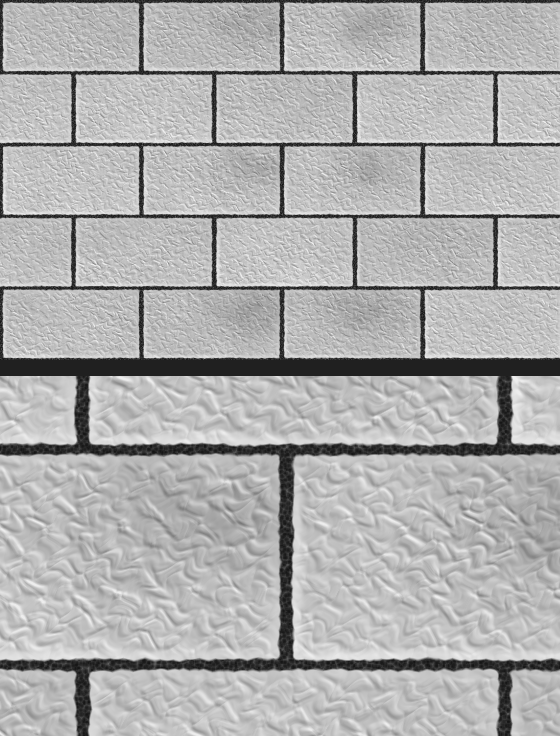
Top: the whole. Bottom: its middle third, enlarged.
This texture is drawn by a Shadertoy shader. Its source:

```glsl
// Running bond of pale grey embossed concrete blocks with thin dark mortar joints.

vec2 hash2(vec2 p) {
    vec3 q = fract(p.xyx * vec3(0.1031, 0.1030, 0.0973));
    q += dot(q, q.yzx + 33.33);
    return fract((q.xx + q.yz) * q.zy);
}

// Cellular noise: distance to the nearest scattered point
float cellular(vec2 p) {
    vec2 cell = floor(p), f = fract(p);
    float nearest = 4.0;
    for (int y = -1; y <= 1; y++)
        for (int x = -1; x <= 1; x++) {
            vec2 o = vec2(x, y);
            vec2 r = o + hash2(cell + o + 50.0) - f;
            nearest = min(nearest, dot(r, r));
        }
    return sqrt(nearest);
}

// Layered sines for broad mottling, about -1 to 1
float mottle(vec2 p) {
    float sum = 0.0, amp = 0.5;
    for (int i = 0; i < 4; i++) {
        sum += amp * sin(p.x + 1.7 * sin(p.y * 0.8)) * cos(p.y + 1.3 * sin(p.x * 0.7));
        p = mat2(1.2, 1.5, -1.5, 1.2) * p + 3.1;
        amp *= 0.6;
    }
    return sum;
}

// Pitted surface: wormy flat-topped bumps plus a finer grain
float surfaceHeight(vec2 p) {
    vec2 warped = p + 0.004 * sin(p.yx * vec2(210.0, 170.0) + 2.0 * sin(p * 95.0));
    return smoothstep(0.2, 0.7, cellular(warped * vec2(62.0, 78.0)))
         + 0.45 * cellular(warped * 135.0 + 7.0);
}

void mainImage(out vec4 fragColor, in vec2 fragCoord) {
    vec2 p = fragCoord / iResolution.y;
    float pixel = 1.0 / iResolution.y;

    // Block layout, rows counted from the top
    vec2 size = vec2(0.3907, 0.1993);
    vec2 grid = vec2(p.x - 0.002, 0.997 - p.y) / size;
    float odd = mod(floor(grid.y), 2.0);
    grid.x -= 0.518 * odd;
    vec2 id = floor(grid), local = fract(grid);
    vec2 tone = hash2(id + 11.0);

    // Rounded block outline with a ragged edge
    vec2 center = (local - 0.5) * size;
    vec2 q = abs(center) - 0.5 * size + vec2(0.0062, 0.0048) + 0.004;
    float dist = length(max(q, 0.0)) + min(max(q.x, q.y), 0.0) - 0.004;
    dist += 0.003 * (cellular(p * 95.0) - 0.5) + 0.0006 * sin(p.x * 41.0 + 3.0 * sin(p.y * 37.0));

    // Relief lit from the lower left, smoother along the rim
    float rim = smoothstep(-0.014, -0.003, dist);
    float relief = surfaceHeight(p) - surfaceHeight(p - vec2(0.0017, 0.0023));
    float patchy = 0.85 + 0.35 * mottle(p * 17.0 + tone * 9.0);
    float shade = 0.745 + 0.05 * (tone.x - 0.5) + 0.2 * relief * patchy * (1.0 - 0.65 * rim);
    shade += 0.025 * mottle(p * 22.0 + 4.0) + 0.03 * (local.y - 0.5);

    // Bright worn rim, strongest at the left and bottom
    float facing = smoothstep(-0.3, 0.5, dot(center / size, vec2(-0.7, 0.8)));
    shade += rim * (0.035 + 0.075 * facing);

    // Soft damp stains on the middle blocks of alternate rows
    float stained = (1.0 - odd) * (1.0 - smoothstep(0.5, 1.5, abs(id.x - 1.5)));
    vec2 spot = (local - vec2(0.92 - 0.14 * id.x, 0.34)) * vec2(3.2, 2.6);
    float stain = exp(-dot(spot, spot) * 1.5) * (0.8 + 0.5 * mottle(p * 30.0));
    shade -= stain * (0.02 + 0.09 * stained);

    // Coarse mortar
    float grain = cellular(p * 260.0);
    float mortar = 0.08 + 0.24 * grain * grain + 0.07 * hash2(floor(p * 420.0)).x;

    float block = 1.0 - smoothstep(-0.0012 - pixel * 0.5, 0.0008 + pixel * 0.5, dist);
    fragColor = vec4(vec3(mix(mortar, clamp(shade, 0.42, 0.93), block)), 1.0);
}
```
